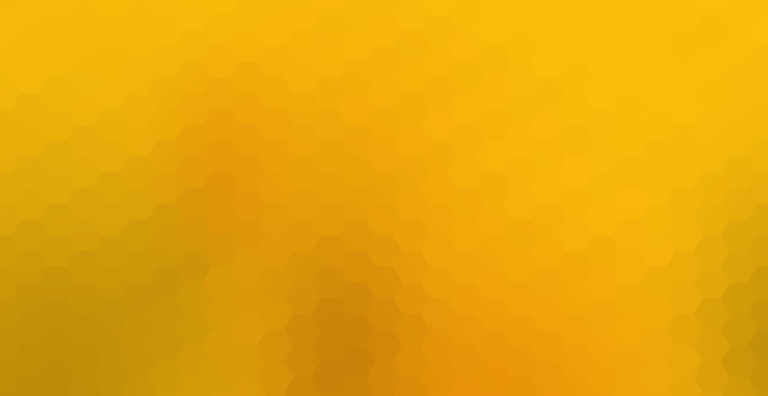
This background is drawn by a WebGL 2 fragment shader. Its source:

```glsl
#version 300 es
precision highp float;
// Golden honeycomb: flat-topped hexagons, about 28 columns by 12.6 rows,
// each tinted by a soft colour field sampled mostly at its centre.
// The field layers ember, olive and brown glows over gold; cells have no outlines.

uniform vec2 u_resolution;
out vec4 fragColor;

const float ROWS = 12.57;                   // hexagons per canvas height
const vec2 LATTICE_ORIGIN = vec2(0.9015, 0.4855);
const int SAMPLES = 3;                      // antialiasing samples per axis

const vec3 GOLD  = vec3(0.982, 0.742, 0.040);
const vec3 EMBER = vec3(0.905, 0.550, 0.030);
const vec3 OLIVE = vec3(0.715, 0.530, 0.035);
const vec3 BROWN = vec3(0.740, 0.465, 0.035);

// Soft elliptical spot, 1 at its centre.
float glow(vec2 p, vec2 centre, vec2 radius) {
    vec2 d = (p - centre) / radius;
    return exp(-dot(d, d));
}

// Combine two coverages without exceeding 1.
float cover(float a, float b) {
    return 1.0 - (1.0 - a) * (1.0 - b);
}

// Smooth background colour; p is in canvas heights.
vec3 colourField(vec2 p) {
    float ember = 0.85 * glow(p, vec2(1.20, -0.05), vec2(0.55, 0.45));
    ember = cover(ember, 0.65 * glow(p, vec2(0.56, 0.52), vec2(0.16, 0.26)));
    ember = cover(ember, 0.35 * glow(p, vec2(0.88, 0.60), vec2(0.38, 0.35)));

    float olive = 0.92 * glow(p, vec2(0.12, 0.00), vec2(0.50, 0.59));
    olive = cover(olive, 0.45 * glow(p, vec2(0.42, 0.28), vec2(0.14, 0.18)));
    olive = cover(olive, 0.80 * glow(p, vec2(1.97, 0.10), vec2(0.22, 0.42)));

    float brown = 0.75 * glow(p, vec2(0.86, 0.08), vec2(0.20, 0.36));

    vec3 colour = mix(GOLD, EMBER, ember);
    colour = mix(colour, OLIVE, olive);
    return mix(colour, BROWN, brown);
}

// Nearest centre among two interleaved rectangular grids.
vec2 hexCentre(vec2 p, vec2 origin, float rows) {
    vec2 spacing = vec2(sqrt(3.0), 1.0) / rows;
    vec2 q = (p - origin) / spacing;
    vec2 even = floor(q + 0.5);
    vec2 odd = floor(q) + 0.5;
    vec2 toEven = (q - even) * spacing;
    vec2 toOdd = (q - odd) * spacing;
    vec2 nearest = dot(toEven, toEven) < dot(toOdd, toOdd) ? even : odd;
    return origin + nearest * spacing;
}

// Layered sines give every cell a small brightness offset in -1..1.
float cellVariation(vec2 centre) {
    return 0.6 * sin(centre.x * 71.0 + centre.y * 43.0)
         + 0.4 * sin(centre.x * 37.0 - centre.y * 97.0 + 1.7);
}

vec3 honeycomb(vec2 p) {
    vec2 centre = hexCentre(p, LATTICE_ORIGIN, ROWS);
    vec3 colour = mix(colourField(centre), colourField(p), 0.2);
    return colour * (1.0 + 0.010 * cellVariation(centre));
}

void main() {
    // Average a grid of samples to smooth the cell edges.
    vec3 sum = vec3(0.0);
    for (int y = 0; y < SAMPLES; y++) {
        for (int x = 0; x < SAMPLES; x++) {
            vec2 offset = (vec2(x, y) + 0.5) / float(SAMPLES) - 0.5;
            sum += honeycomb((gl_FragCoord.xy + offset) / u_resolution.y);
        }
    }
    fragColor = vec4(sum / float(SAMPLES * SAMPLES), 1.0);
}
```
